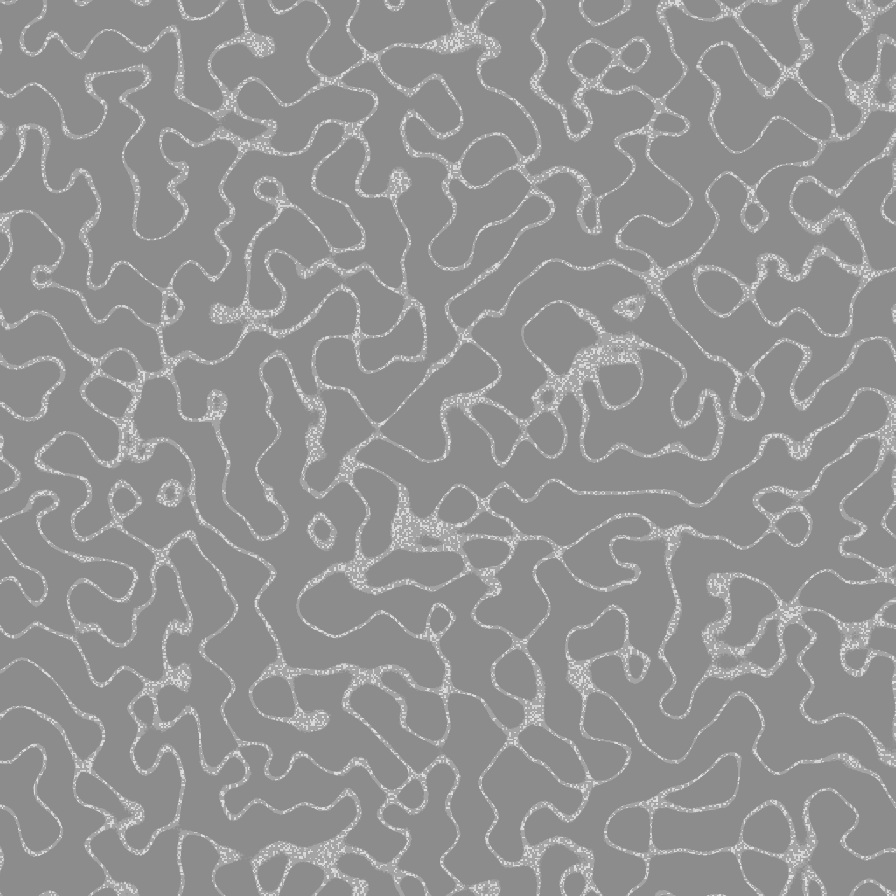
Write a WebGL 2 fragment shader that draws this pattern.

```glsl
#version 300 es
precision highp float;

uniform vec2 u_resolution;
out vec4 fragColor;

// Colours
const vec3 GROUND = vec3(0.55);
const vec3 VEIN = vec3(0.645);
const vec3 SPARK = vec3(0.88);

// Sizes, in cells per canvas height
const float NOISE_CELLS = 20.0;
const float GRAIN_CELLS = 512.0;

// Vein profile, in units of the noise value
const float VEIN_INNER = 0.028;
const float VEIN_OUTER = 0.050;
const float SPARK_INNER = 0.020;
const float SPARK_OUTER = 0.042;
const float EDGE_JITTER = 0.016;

// Share of grains that sparkle, and their dimmest level
const float SPARK_SHARE = 0.33;
const float SPARK_MIN = 0.65;

// Integer hash: two independent values in 0..1 per lattice cell
vec2 hash2(vec2 cell, uint seed) {
  uvec2 v = uvec2(ivec2(cell)) + uvec2(seed, seed * 7u);
  v = v * 1664525u + 1013904223u;
  v.x += v.y * 1664525u;
  v.y += v.x * 1664525u;
  v ^= v >> 16u;
  v.x += v.y * 1664525u;
  v.y += v.x * 1664525u;
  v ^= v >> 16u;
  return vec2(v >> 8u) / float(1u << 24u);
}

// Slope contribution of one lattice corner
float cornerSlope(vec2 cell, vec2 local, vec2 corner) {
  vec2 gradient = hash2(cell + corner, 11u) * 2.0 - 1.0;
  return dot(gradient, local - corner);
}

// Gradient noise; uneven gradient lengths widen some crossings
float gradientNoise(vec2 p) {
  vec2 cell = floor(p);
  vec2 f = p - cell;
  vec2 fade = f * f * f * (f * (f * 6.0 - 15.0) + 10.0);
  float low = mix(cornerSlope(cell, f, vec2(0, 0)),
                  cornerSlope(cell, f, vec2(1, 0)), fade.x);
  float high = mix(cornerSlope(cell, f, vec2(0, 1)),
                   cornerSlope(cell, f, vec2(1, 1)), fade.x);
  return mix(low, high, fade.y);
}

void main() {
  vec2 uv = gl_FragCoord.xy / u_resolution.y;
  vec2 grain = hash2(floor(uv * GRAIN_CELLS), 53u);

  // Veins follow the zero contour, with a grainy edge
  float level = gradientNoise(uv * NOISE_CELLS);
  float height = abs(level + (grain.x - 0.5) * EDGE_JITTER);
  float vein = 1.0 - smoothstep(VEIN_INNER, VEIN_OUTER, height);

  // Bright grains scattered along the vein core
  float core = 1.0 - smoothstep(SPARK_INNER, SPARK_OUTER, height);
  float lit = step(grain.y, SPARK_SHARE);
  float spark = core * lit * mix(1.0, SPARK_MIN, grain.y / SPARK_SHARE);

  vec3 colour = mix(GROUND, VEIN, vein);
  fragColor = vec4(mix(colour, SPARK, spark), 1.0);
}
```
